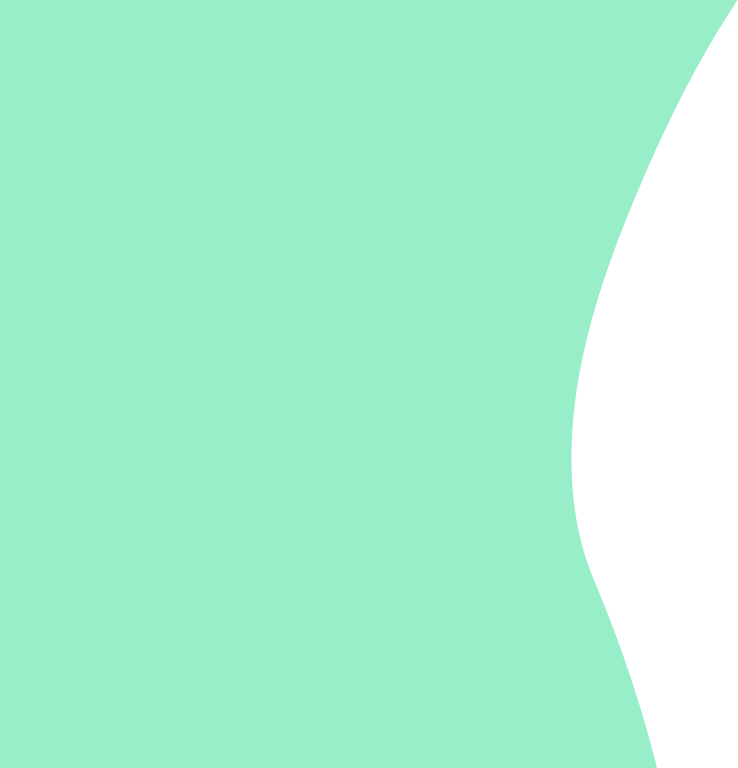
Give the GLSL for this background, as a WebGL 2 fragment shader.

```glsl
#version 300 es
precision highp float;
// A flat mint field whose right side ends in a flowing curve, with white beyond.
// The curve is a smooth chain of cubic Hermite spans giving x as a function of y.
// Lengths are in canvas heights, with the origin at the lower left.

uniform vec2 u_resolution;
out vec4 fragColor;

const vec3 MINT = vec3(0.594, 0.935, 0.787);
const vec3 WHITE = vec3(1.0);
const float DESIGN_ASPECT = 492.0 / 512.0;

// Curve knots from bottom to top: height y, edge x, slope dx/dy
const int KNOT_COUNT = 5;
const vec3 KNOTS[KNOT_COUNT] = vec3[](
    vec3(0.0,    0.8555, -0.25),
    vec3(0.2448, 0.7734, -0.42),
    vec3(0.4036, 0.7441,  0.0),
    vec3(0.7266, 0.8203,  0.41),
    vec3(1.0,    0.9603,  0.66)
);

// Edge x and its slope on the span between two knots
vec2 hermiteSpan(vec3 a, vec3 b, float y) {
    float span = b.x - a.x;
    float t = (y - a.x) / span;
    float startTangent = a.z * span;
    float endTangent = b.z * span;
    float rise = b.y - a.y;
    float c2 = 3.0 * rise - 2.0 * startTangent - endTangent;
    float c3 = startTangent + endTangent - 2.0 * rise;
    float x = a.y + t * (startTangent + t * (c2 + t * c3));
    float slope = (startTangent + t * (2.0 * c2 + 3.0 * t * c3)) / span;
    return vec2(x, slope);
}

// Approximate signed distance to the curve, positive on its right
float curveDistance(vec2 p) {
    vec2 edge = hermiteSpan(KNOTS[0], KNOTS[1], p.y);
    for (int i = 1; i < KNOT_COUNT - 1; i++) {
        if (p.y >= KNOTS[i].x) edge = hermiteSpan(KNOTS[i], KNOTS[i + 1], p.y);
    }
    return (p.x - edge.x) / sqrt(1.0 + edge.y * edge.y);
}

void main() {
    vec2 p = gl_FragCoord.xy / u_resolution;
    p.x *= DESIGN_ASPECT;

    // One-pixel soft edge
    float pixel = 1.0 / u_resolution.y;
    float outside = clamp(curveDistance(p) / pixel + 0.5, 0.0, 1.0);
    fragColor = vec4(mix(MINT, WHITE, outside), 1.0);
}
```
